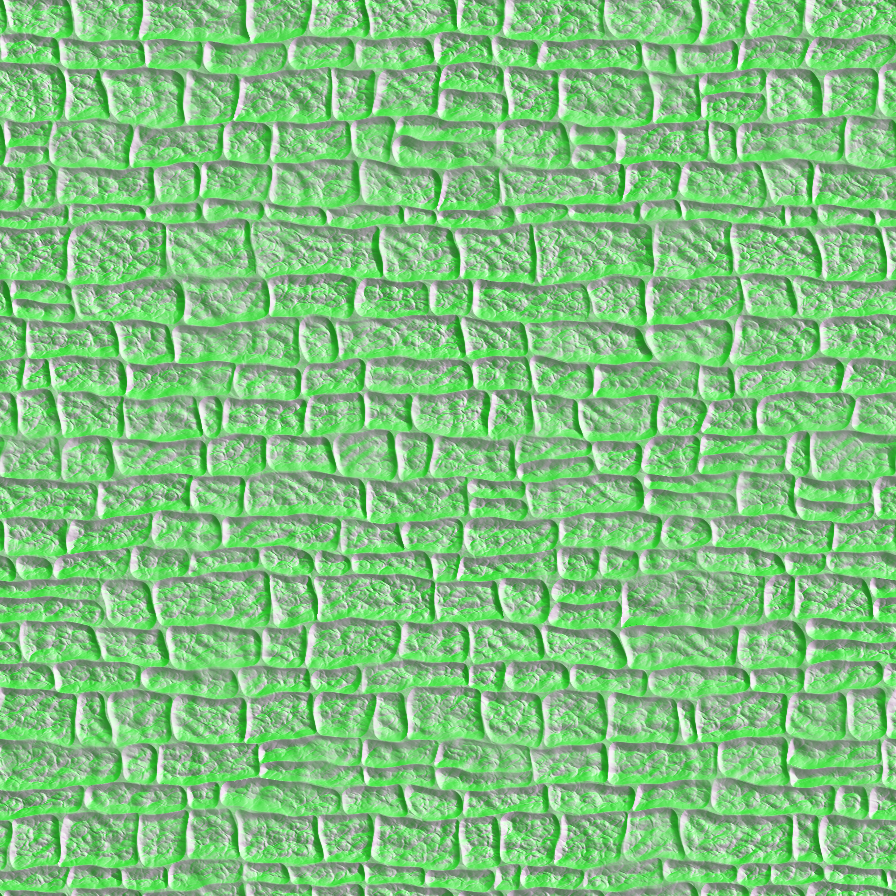
Write a Shadertoy shader that draws this texture map.

```glsl
// Coursed rubble wall shown as a green-tinted relief map.
// Jittered courses of tightly set stones form a height field with cellular flakes;
// its slope is turned into colour: green below, grey above, pale left, dark right.

#define COURSES 23.0      // rows of stones up the canvas
#define STONES 10.0       // fewest stones in a course
#define JOINT 0.0004      // half width of the gaps
#define BEVEL 0.0076      // width of the stone shoulders
#define DEPTH 0.0080      // height of the stones
#define FOOT 0.0036       // extra rise along the lower edge
#define LUMP 0.0022       // height of the broad swells on the faces
#define FLAKE 0.0024      // depth of the coarse flakes
#define CHIP 0.0015       // depth of the middle chips
#define GRAIN 0.0006      // depth of the fine grain
#define SPLIT 0.12        // share of tall stones cut into two thin ones
#define SAMPLE 0.0009     // half step of the slope measurement

const float TAU = 6.2831853;

vec2 hash2(vec2 p) {
    vec3 q = fract(p.xyx * vec3(0.1031, 0.1030, 0.0973));
    q += dot(q, q.yzx + 33.33);
    return fract((q.xx + q.yz) * q.zy);
}

// Flat-bottomed pits around scattered points, repeating over the canvas
float pits(vec2 p, vec2 freq) {
    p *= freq;
    vec2 base = floor(p);
    float nearest = 2.0;
    for (int y = -1; y <= 1; y++)
    for (int x = -1; x <= 1; x++) {
        vec2 cell = base + vec2(x, y);
        vec2 d = cell + hash2(mod(cell, freq)) - p;
        nearest = min(nearest, dot(d, d));
    }
    return smoothstep(0.03, 0.45, nearest);
}

// Layered sines that bend the courses and roughen the outlines
vec2 warp(vec2 p) {
    vec2 broad = sin(TAU * (vec2(3, 2) * p.yx + 0.3 * sin(TAU * vec2(2, 3) * p)));
    vec2 middle = sin(TAU * (vec2(7, 6) * p.yx + 0.4 * sin(TAU * vec2(5, 4) * p)));
    vec2 fine = sin(TAU * (vec2(21, 19) * p.yx + 0.3 * sin(TAU * vec2(13, 17) * p)));
    return p + 0.004 * broad + 0.0028 * middle + 0.0011 * fine;
}

// Slow patches from 0 to 1
float patches(vec2 p, float phase) {
    vec2 a = sin(TAU * vec2(2, 3) * p + phase + 1.5 * sin(TAU * p.yx * vec2(3, 2)));
    vec2 b = sin(TAU * vec2(7, 5) * p.yx + phase + 1.5 * sin(TAU * p * vec2(4, 6)));
    return 0.5 + 0.3 * a.x * a.y + 0.2 * b.x * b.y;
}

float border(float i, float count, float seed, float jitter) {
    return i + jitter * (hash2(vec2(mod(i, count), seed)).x - 0.5);
}

// Jittered interval around x: lower end, upper end, index
vec3 span(float x, float count, float seed, float jitter) {
    x *= count;
    float i = floor(x);
    if (x < border(i, count, seed, jitter)) i -= 1.0;
    else if (x >= border(i + 1.0, count, seed, jitter)) i += 1.0;
    return vec3(border(i, count, seed, jitter) / count,
                border(i + 1.0, count, seed, jitter) / count, mod(i, count));
}

// Depth inside the outline of the stone at p, height above its foot, tilt of its face
vec3 stone(vec2 p) {
    vec3 row = span(p.y, COURSES, 71.0, 0.55);
    float count = STONES + floor(6.0 * hash2(vec2(row.z, 29.0)).x);
    vec3 col = span(p.x, count, row.z + 3.0, 0.7);
    vec2 rnd = hash2(vec2(col.z + 40.0, row.z + 90.0));

    // Cut some tall stones into an upper and a lower one
    if (rnd.x < SPLIT && row.y - row.x > 0.042) {
        float cut = mix(row.x, row.y, 0.4 + 0.2 * rnd.y);
        if (p.y < cut) row.y = cut;
        else row.x = cut;
    }

    vec2 lo = vec2(col.x, row.x);
    vec2 hi = vec2(col.y, row.y);
    vec2 halfSize = 0.5 * (hi - lo) - JOINT - 0.0008 * rnd.yx;
    vec2 q = p - 0.5 * (lo + hi);
    float tilt = dot(q, rnd - 0.5) * 0.25;
    q += q.yx * (rnd - 0.5) * vec2(0.25, 0.06);
    float above = q.y + halfSize.y;

    // Upper and lower shoulders are broader than the sides
    q.y *= 0.75;
    halfSize.y *= 0.75;
    float radius = min(0.004 + 0.007 * rnd.y, min(halfSize.x, halfSize.y));
    q = abs(q) - halfSize + radius;
    return vec3(radius - length(max(q, 0.0)) - min(max(q.x, q.y), 0.0), above, tilt);
}

float height(vec2 p) {
    vec2 bent = warp(p);
    vec3 block = stone(bent);
    float shoulder = 1.0 - clamp(block.x / BEVEL, 0.0, 1.0);
    float foot = 1.0 - clamp(block.y / 0.018, 0.0, 1.0);
    float body = DEPTH * (1.0 - shoulder * shoulder)
               + (block.z - FOOT * foot * foot) * (1.0 - shoulder);
    float worn = smoothstep(0.14, 0.42, patches(p, 0.8));
    vec2 swell = sin(TAU * (vec2(17, 23) * p + 0.5 * sin(TAU * vec2(11, 9) * p.yx)));

    // Each layer of flakes is bent by the coarser one, so outlines turn ragged
    float coarse = pits(bent + 0.2 * (bent - p).yx, vec2(54, 74));
    float middle = pits(p + vec2(0.007, 0.005) * coarse, vec2(109, 143));
    float fine = pits(p + vec2(0.004, -0.003) * middle, vec2(199, 257));
    float rough = mix(0.4, 1.45, patches(p, 2.6)) * mix(1.0, 0.3, shoulder);
    return body * mix(0.35, 1.0, worn) + LUMP * swell.x * swell.y * (1.0 - 0.5 * shoulder)
         + rough * (FLAKE * coarse + CHIP * middle + GRAIN * fine);
}

void mainImage(out vec4 fragColor, in vec2 fragCoord) {
    vec2 p = fragCoord / iResolution.y;
    vec2 e = vec2(SAMPLE, 0.0);
    vec2 slope = vec2(height(p + e.xy) - height(p - e.xy),
                      height(p + e.yx) - height(p - e.yx)) / (2.0 * SAMPLE);
    vec2 n = slope * inversesqrt(1.0 + dot(slope, slope));

    // Red and blue follow the sideways slope, green mostly the upward one
    float up = max(n.y, 0.0), down = min(n.y, 0.0);
    float tint = 0.55 + 0.46 * n.x - 0.27 * up * up + 0.09 * down;
    float green = 0.77 + 0.07 * smoothstep(0.0, 0.35, up) + 0.1 * up + 0.29 * down + 0.18 * n.x;
    fragColor = vec4(clamp(vec3(tint, green, tint), 0.0, 1.0), 1.0);
}
```
